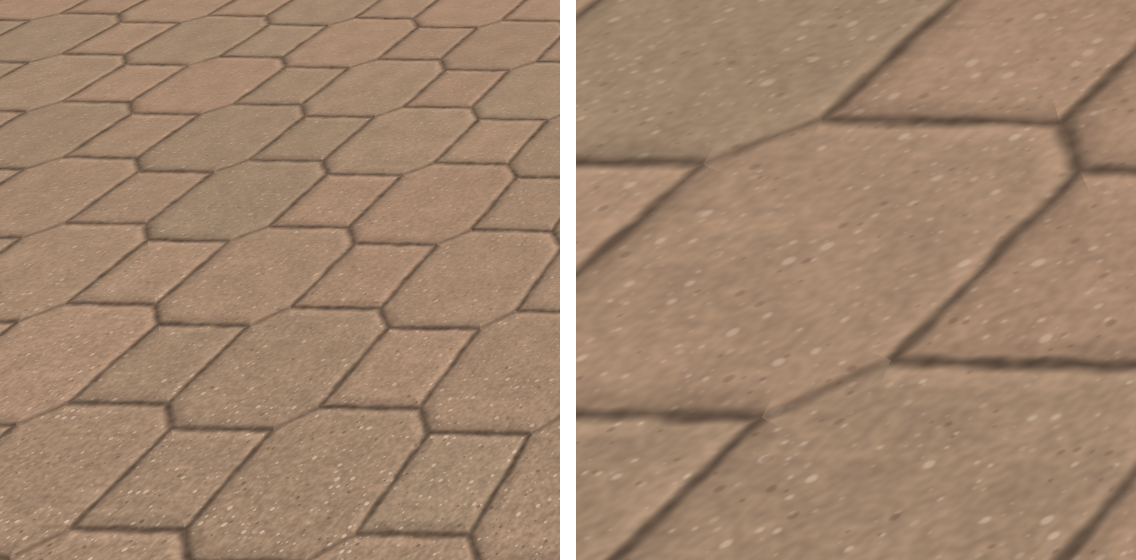
Left: the whole. Right: its middle third, enlarged.
This texture is drawn by a WebGL 2 fragment shader. Its source:

```glsl
#version 300 es
precision highp float;
uniform vec2 u_resolution;
out vec4 fragColor;

float hash(vec2 p) {
  return fract(sin(dot(p, vec2(127.1, 311.7))) * 43758.5);
}

float gradDot(vec2 corner, vec2 f) {
  float a = 6.2832 * hash(corner);
  return dot(vec2(cos(a), sin(a)), f);
}

// Gradient noise, roughly -0.7 to 0.7
float noise(vec2 p) {
  vec2 i = floor(p), f = fract(p);
  vec2 s = f * f * f * (f * (f * 6.0 - 15.0) + 10.0);
  vec2 e = vec2(1, 0);
  return mix(mix(gradDot(i, f), gradDot(i + e.xy, f - e.xy), s.x),
             mix(gradDot(i + e.yx, f - e.yx), gradDot(i + e.xx, f - e.xx), s.x), s.y);
}

// One randomly placed fleck in some of the grid cells
float flecks(vec2 p, float share, float blur) {
  vec2 id = floor(p);
  vec2 centre = 0.35 + 0.3 * vec2(hash(id + 3.1), hash(id + 8.7));
  float radius = 0.1 + 0.2 * pow(hash(id + 5.3), 3.0);
  float dist = length(fract(p) - centre);
  return step(hash(id), share) * (1.0 - smoothstep(radius - blur, radius + blur, dist));
}

// Canvas point to ground plane seen in perspective, one unit per paver
vec2 groundPlane(vec2 p) {
  mat2 axes = mat2(0.203, -0.0033, vec2(0.2125, 0.206) - 0.107 * p);
  return inverse(axes) * (p - vec2(0.28, 0.439));
}

void main() {
  vec2 p = gl_FragCoord.xy / u_resolution;
  vec2 ground = groundPlane(p);
  float depth = 1.0 + 0.107 * ground.y;
  float soft = 0.019 * depth + 0.4 * length(fwidth(ground));
  vec2 uv = ground + 0.014 * vec2(noise(ground * 5.0), noise(ground * 5.0 + 40.0));

  // Checkerboard of small squares and large squares with cut corners
  const float grow = 0.105;
  vec2 id = floor(uv);
  vec2 c = uv - id - 0.5;
  bool isSquare = mod(id.x + id.y, 2.0) > 0.5;
  if (isSquare && max(abs(c.x), abs(c.y)) > 0.5 - grow) {
    vec2 stepTo = abs(c.x) > abs(c.y) ? vec2(sign(c.x), 0) : vec2(0, sign(c.y));
    id += stepTo;
    c -= stepTo;
    isSquare = false;
  }

  // Distance to the paver edge and the direction that edge faces
  vec2 q = abs(c);
  float d = max(q.x, q.y) - 0.5 + (isSquare ? grow : -grow);
  vec2 facing = q.x > q.y ? vec2(sign(c.x), 0) : vec2(0, sign(c.y));
  float cut = (q.x + q.y - 1.0) * 0.707;
  if (!isSquare && cut > d) {
    d = cut;
    facing = 0.707 * sign(c);
  }
  float lit = dot(facing, vec2(0.707));

  // Each paver has its own tint
  float tint = hash(id + 17.0);
  vec3 colour = mix(vec3(0.622, 0.525, 0.432), vec3(0.658, 0.533, 0.44), tint);
  colour *= 0.98 + 0.04 * hash(id + 29.0);

  // Mottling, sandy grain, pale grit and dark pits
  float fade = 1.0 / (depth * depth);
  float grain = 0.06 * noise(uv * 4.0) + 0.08 * fade * noise(uv * 15.0)
              + 0.09 * fade * noise(uv * 32.0 + 9.0);
  colour *= 1.0 + grain;
  float blur = 0.13 * depth;
  vec3 grit = vec3(0.82, 0.73, 0.65);
  colour = mix(colour, grit, 0.55 * fade * flecks(uv * 17.0, 0.2, blur));
  colour = mix(colour, grit, 0.28 * fade * flecks(uv * 27.0 + 5.0, 0.18, blur * 1.3));
  colour = mix(colour, vec3(0.38, 0.29, 0.24), 0.3 * fade * flecks(uv * 21.0 + 13.0, 0.1, blur));

  // Worn bevel, bright on the far and right sides, dim on the others
  float bevel = smoothstep(-0.12, -0.04, d);
  colour *= 1.0 + bevel * (lit > 0.0 ? 0.1 : 0.11) * lit;

  // Dirty joint, faint along the shallow diagonal cuts
  float halfWidth = 0.021 + 0.016 * noise(uv * 8.0 + 21.0);
  float joint = smoothstep(-halfWidth - soft, -halfWidth + soft, d);
  joint *= mix(0.5, 0.88, smoothstep(0.1, 0.6, abs(lit)));
  joint *= 1.0 + 0.3 * noise(uv * 3.0 + 60.0);
  vec3 dirt = vec3(0.36, 0.295, 0.245) * (1.0 + 0.3 * noise(uv * 20.0));
  colour = mix(colour, dirt, clamp(joint, 0.0, 1.0));

  fragColor = vec4(colour, 1.0);
}
```
